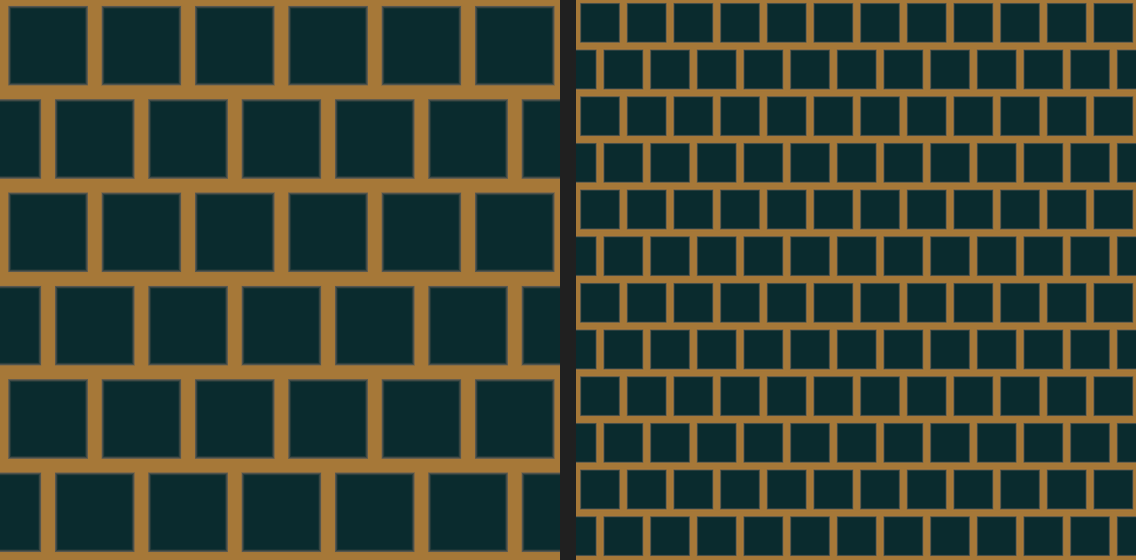
Left, the tile; right, the same tile 2 across and 2 down.
This pattern is drawn by a three.js fragment shader. Its source:

```glsl
// Dark teal square tiles in running bond, with soft grey rims and ochre joints.
varying vec2 vUv;

const float REPEATS = 6.0;                  // tiles across and rows up
const vec2 GRID_OFFSET = vec2(0.015, 0.011); // in cells
const float TILE_HALF = 0.426;              // half a tile side, in cells
const float RIM_WIDTH = 0.037;              // in cells
const float EDGE_SOFTNESS = 0.006;          // in cells

const vec3 JOINT_COLOR = vec3(0.65, 0.47, 0.22);
const vec3 RIM_COLOR = vec3(0.36, 0.35, 0.32);
const vec3 TILE_COLOR = vec3(0.04, 0.17, 0.18);

// Cell coordinates centred on each tile; even rows shift by half a tile
vec2 runningBond(vec2 p) {
  float row = floor(p.y);
  p.x += 0.5 * (1.0 - mod(row, 2.0));
  return fract(p) - 0.5;
}

// Distance to a square, negative inside, with mitred corners
float squareDistance(vec2 p, float halfSide) {
  vec2 d = abs(p) - halfSide;
  return max(d.x, d.y);
}

// Rim fading inwards to the flat tile face
vec3 tileShade(float depth, float rimWidth) {
  return mix(RIM_COLOR, TILE_COLOR, smoothstep(0.0, rimWidth, depth));
}

void main() {
  vec2 cell = runningBond(vUv * REPEATS - GRID_OFFSET);
  float dist = squareDistance(cell, TILE_HALF);
  float joint = smoothstep(-EDGE_SOFTNESS, EDGE_SOFTNESS, dist);
  vec3 color = mix(tileShade(-dist, RIM_WIDTH), JOINT_COLOR, joint);
  gl_FragColor = vec4(color, 1.0);
}
```
